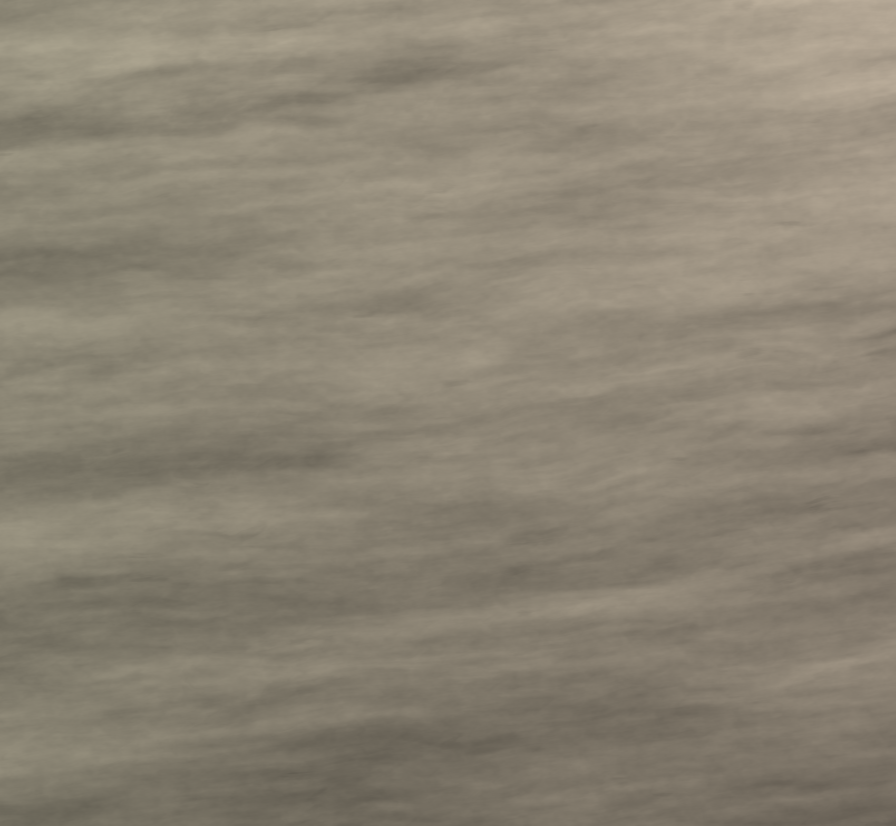
This texture is drawn by a Shadertoy shader. Its source:

```glsl
// Weathered grey-brown wood: soft, nearly level grain rising gently to the right.
// Stretched fractal noise makes broad bands, thin fibres and feathered smudges,
// lit by a slow gradient that is brightest in the upper right corner.

float hash(vec2 p) {
    return fract(sin(dot(p, vec2(127.1, 311.7))) * 43758.5453);
}

float noise(vec2 p) {
    vec2 cell = floor(p);
    vec2 f = fract(p);
    f = f * f * f * (f * (f * 6.0 - 15.0) + 10.0);
    float low = mix(hash(cell), hash(cell + vec2(1.0, 0.0)), f.x);
    float high = mix(hash(cell + vec2(0.0, 1.0)), hash(cell + vec2(1.0, 1.0)), f.x);
    return mix(low, high, f.y);
}

// Fractal noise, centred on zero
float fbm(vec2 p) {
    float sum = 0.0;
    float weight = 0.5;
    for (int i = 0; i < 5; i++) {
        sum += weight * (noise(p) - 0.5);
        p = mat2(1.99, 0.12, -0.12, 1.99) * p + vec2(17.3, 9.1);
        weight *= 0.5;
    }
    return sum;
}

void mainImage(out vec4 fragColor, in vec2 fragCoord) {
    vec2 uv = fragCoord / iResolution.xy;
    vec2 p = fragCoord / iResolution.y;

    // Grain coordinates: tilted, then bent by slow and small ripples
    vec2 grain = vec2(p.x, p.y - 0.1 * p.x);
    grain.y += 0.035 * fbm(p * vec2(1.6, 2.5) + 4.0);
    grain.y += 0.018 * fbm(p * vec2(9.0, 14.0) + 31.0);

    // Broad bands, narrower streaks and faint fibres
    float bands = fbm(grain * vec2(1.7, 12.0) + vec2(3.0, 40.0));
    float streaks = fbm(grain * vec2(4.0, 34.0) + vec2(60.0, 11.0));
    float fibres = fbm(grain * vec2(17.0, 90.0) + vec2(8.0, 73.0));

    // Feathered dark smudges broken up by short slanting marks
    float smudge = smoothstep(0.05, 0.32, fbm(grain * vec2(2.6, 17.0) + vec2(91.0, 27.0)));
    float feather = fbm(vec2(p.x + 0.3 * p.y, p.y - 0.3 * p.x) * vec2(16.0, 48.0));
    smudge *= 0.75 + 2.0 * feather;

    // Small scattered dark flecks
    float fleck = smoothstep(0.25, 0.4, fbm(grain * vec2(11.0, 55.0) + vec2(45.0, 5.0)));

    // Light falls off toward the bottom and the left
    float tone = 0.492 + 0.115 * uv.y + 0.045 * uv.x * uv.y;
    tone += 0.03 * smoothstep(0.55, 0.0, distance(uv, vec2(1.0)));
    tone -= 0.015 * smoothstep(0.12, 0.0, uv.y);
    tone += 0.2 * bands + 0.12 * streaks + 0.065 * fibres;
    tone -= 0.06 * smudge + 0.035 * fleck;

    // Mottled haze, small curled wrinkles and very fine surface grain
    tone += 0.035 * fbm(p * vec2(4.0, 6.0) + 12.0);
    tone += 0.04 * fbm(p * vec2(30.0, 62.0) + 3.0 * feather);
    tone += 0.035 * fbm(p * vec2(85.0, 120.0));

    // Olive grey on the left turns to warm taupe on the right
    float warmth = clamp(uv.x + 0.35 * fbm(p * 2.5 + 50.0), 0.0, 1.0);
    vec3 tint = mix(vec3(0.985, 0.945, 0.825), vec3(1.01, 0.937, 0.835), warmth);
    fragColor = vec4(clamp(tone * tint, 0.0, 1.0), 1.0);
}
```
